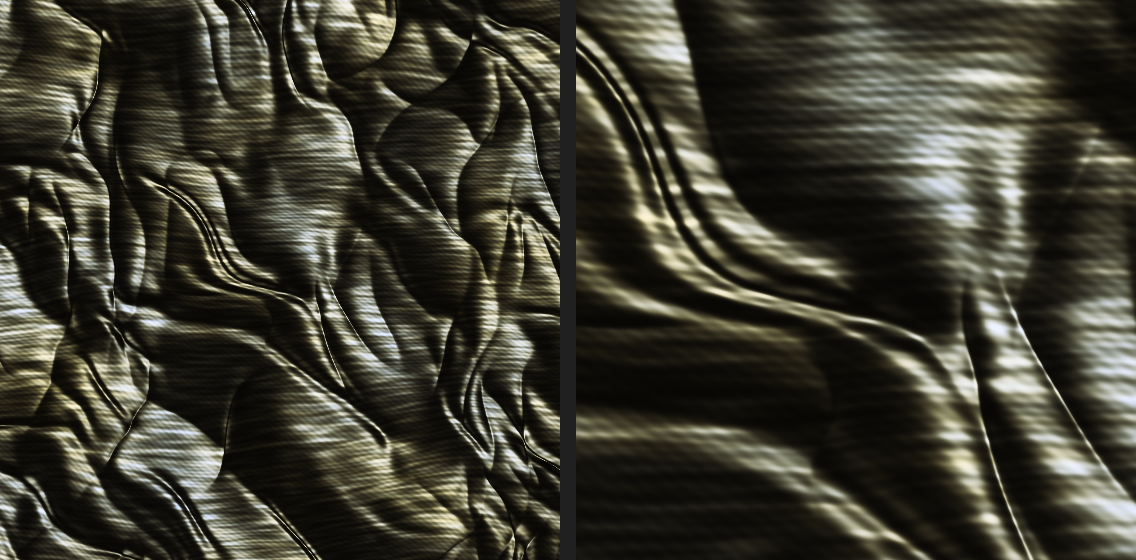
Left: the whole. Right: its middle third, enlarged.
This texture is drawn by a three.js fragment shader. Its source:

```glsl
// Crumpled dark bronze lame cloth with sharp folds, glossy sheen and fine horizontal threads.
varying vec2 vUv;

#define FOLD_LAYERS 5
#define FOLD_FREQ 4.3       // folds across the canvas, first layer
#define FOLD_DEPTH 2.0      // steepness of the folds
#define FOLD_WIDTH 0.1      // thickness of a fold
#define RELIEF 0.55         // steepness of the broad billows
#define WARP 0.1            // how far folds bend
#define SHEEN 1.65          // contrast of the reflection
#define EXPOSURE 0.15
#define THREADS 170.0       // threads across the canvas
#define THREAD_CONTRAST 1.45
#define LIGHT_DIR vec2(0.85, 0.527)

vec2 hashGradient(vec2 cell) {
  vec3 h = fract(vec3(cell.xyx) * vec3(0.1031, 0.1030, 0.0973));
  h += dot(h, h.yzx + 33.33);
  float angle = 6.2832 * fract((h.x + h.y) * h.z);
  return vec2(cos(angle), sin(angle));
}

// Gradient noise, roughly -0.7 to 0.7
float noise(vec2 p) {
  vec2 i = floor(p);
  vec2 f = p - i;
  vec2 u = f * f * f * (f * (f * 6.0 - 15.0) + 10.0);
  float a = dot(hashGradient(i), f);
  float b = dot(hashGradient(i + vec2(1.0, 0.0)), f - vec2(1.0, 0.0));
  float c = dot(hashGradient(i + vec2(0.0, 1.0)), f - vec2(0.0, 1.0));
  float d = dot(hashGradient(i + 1.0), f - 1.0);
  return mix(mix(a, b, u.x), mix(c, d, u.x), u.y);
}

vec2 noise2(vec2 p) {
  return vec2(noise(p + 7.3), noise(p + 41.7));
}

// Height of the cloth: billows plus long folds that fade in and out
float clothHeight(vec2 p) {
  vec2 q = p + WARP * noise2(p * 4.0);
  q += 0.2 * WARP * noise2(q * 11.0);
  float height = RELIEF / 4.5 * noise(q * 4.5 + 3.0);

  for (int i = 0; i < FOLD_LAYERS; i++) {
    float layer = float(i);
    float angle = -1.2 + 0.75 * sin(layer * 2.4);
    vec2 along = vec2(cos(angle), sin(angle));
    vec2 local = vec2(0.36 * dot(q, along), dot(q, vec2(-along.y, along.x)));
    float freq = FOLD_FREQ + 1.3 * layer;
    float n = noise(local * freq + 13.7 * layer + 5.0);
    float k = sqrt(n * n + 0.0004) / FOLD_WIDTH;
    // Alternate sharp creases with round tubes
    float profile = exp(-pow(k, 1.0 + mod(layer, 2.0)));
    float presence = smoothstep(-0.15, 0.22, noise(q * 2.8 + 19.0 * layer));
    height += FOLD_DEPTH * FOLD_WIDTH / freq * profile * presence;
  }
  return height;
}

// Banded metallic reflection of a slope
float reflection(vec2 slope) {
  float facing = dot(slope, LIGHT_DIR);
  float across = dot(slope, vec2(-LIGHT_DIR.y, LIGHT_DIR.x));
  float sheen = exp(SHEEN * sin(1.45 * facing - 0.02));
  return EXPOSURE * sheen / (1.0 + 0.4 * across * across);
}

// Log brightness of the woven threads, bent by the relief
float threadGrain(vec2 p, float height) {
  float v = p.y + 0.08 * noise(p * 2.0 + 30.0) + 0.1 * height;
  float coarse = noise(vec2(p.x * 6.0, v * THREADS * 0.55));
  float fine = noise(vec2(p.x * 20.0, v * THREADS) + 60.0);
  float twill = sin(6.2832 * THREADS * (0.45 * p.x + 0.6 * v));
  return 0.6 * coarse + 0.85 * fine + 0.08 * twill;
}

// Warm bronze in the dark, nearly neutral silver in the light
vec3 metalColor(float light, float drift) {
  vec3 tint = vec3(1.0, min(0.87 + 0.3 * light, 1.0), 0.58 + 0.43 * light);
  tint *= 1.0 + drift * vec3(0.08, 0.0, -0.25);
  return light * tint;
}

void main() {
  vec2 p = vUv;
  float eps = 0.0015;
  float height = clothHeight(p);
  vec2 slope = vec2(clothHeight(p + vec2(eps, 0.0)),
                    clothHeight(p + vec2(0.0, eps))) - height;
  slope /= eps;

  float light = reflection(slope);
  light *= exp(THREAD_CONTRAST * threadGrain(p, height));
  light = 0.02 + light;
  // Soft shoulder keeps the brightest glints from clipping
  light = min(light, 0.6) + 0.36 * (1.0 - exp(-max(light - 0.6, 0.0) / 0.36));

  float drift = noise(p * 5.0 + 80.0) + 0.6 * noise(vec2(p.x * 12.0, p.y * 90.0));
  gl_FragColor = vec4(metalColor(light, drift), 1.0);
}
```
